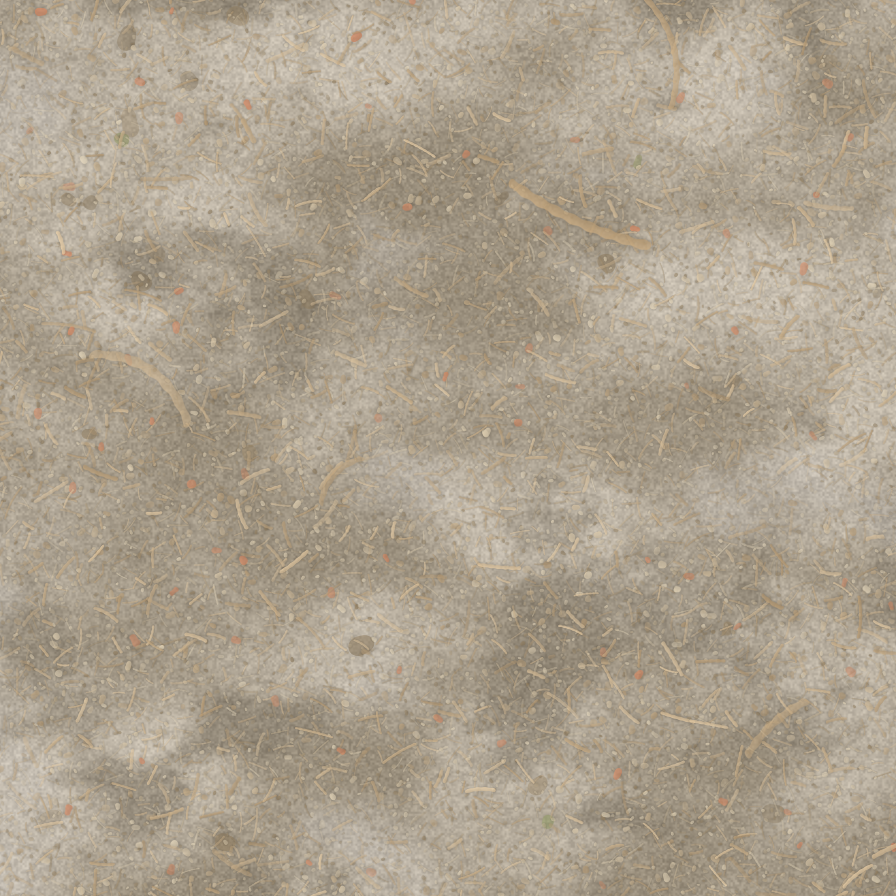
Write a WebGL 2 fragment shader that draws this texture.

```glsl
#version 300 es
precision highp float;
// Dusty, trodden earth strewn with straw, grit, twigs and brick chips.

#define PATCH_SCALE vec2(5.2, 7.6)
#define EARTH_DARK vec3(0.600, 0.557, 0.485)
#define EARTH_LIGHT vec3(0.780, 0.745, 0.688)
#define DUST vec3(0.805, 0.785, 0.760)
#define STRAW_PALE vec3(0.90, 0.80, 0.65)
#define STRAW_DARK vec3(0.69, 0.58, 0.43)
#define GRIT_PALE vec3(0.90, 0.845, 0.735)
#define GRIT_DARK vec3(0.61, 0.525, 0.395)
#define BRICK vec3(0.85, 0.54, 0.39)
#define GRAIN 0.17
#define SHADOW 0.09

uniform vec2 u_resolution;
out vec4 fragColor;

// Integer hash: three values in 0..1 for a cell and a seed
vec3 hash3(vec2 cell, int seed) {
  uvec3 v = uvec3(ivec3(ivec2(cell), seed)) * 1664525u + 1013904223u;
  v.x += v.y * v.z; v.y += v.z * v.x; v.z += v.x * v.y;
  v ^= v >> 16u;
  v.x += v.y * v.z; v.y += v.z * v.x; v.z += v.x * v.y;
  return vec3(v >> 8u) / 16777216.0;
}

float noise(vec2 p, int seed) {
  vec2 i = floor(p), f = fract(p);
  f = f * f * (3.0 - 2.0 * f);
  float low = mix(hash3(i, seed).x, hash3(i + vec2(1, 0), seed).x, f.x);
  float high = mix(hash3(i + vec2(0, 1), seed).x, hash3(i + vec2(1, 1), seed).x, f.x);
  return mix(low, high, f.y);
}

float fbm(vec2 p, int seed) {
  float sum = 0.0, amp = 0.5;
  for (int i = 0; i < 5; i++) {
    sum += amp * noise(p, seed + i);
    p = mat2(1.7, 1.0, -1.0, 1.7) * p + 3.7;
    amp *= 0.53;
  }
  return sum / 1.02;
}

// Scatters bent, rough-edged capsules that reach at most half a cell;
// halfSize is (length, width) in canvas units
vec3 strew(vec3 ground, vec2 p, float cells, float density, vec2 halfSize,
           float bend, vec3 pale, vec3 dark, float opacity, int seed) {
  vec2 q = p * cells, home = floor(q - 0.5);
  float soft = 0.7 * cells / u_resolution.y;
  for (int k = 0; k < 4; k++) {
    vec2 cell = home + vec2(k % 2, k / 2);
    vec3 place = hash3(cell, seed);
    vec2 d = q - cell - place.xy;
    if (place.z > density || dot(d, d) > 0.3) continue;
    vec3 look = hash3(cell, seed + 50);
    vec3 vary = fract(look * 61.0);
    float angle = look.x * 3.14159;
    vec2 size = halfSize * cells * vec2(mix(0.45, 1.3, look.y), mix(0.6, 1.25, vary.x));
    d = mat2(cos(angle), -sin(angle), sin(angle), cos(angle)) * d;
    d.y += bend * (look.z - 0.5) * (d.x * d.x / size.x - 0.3 * size.x);
    vec2 ripple = sin(d / size.y * vec2(1.5, 1.9) + place.xy * 40.0);
    float radius = size.y * (1.0 + 0.13 * (ripple.x + ripple.y));
    float dist = length(vec2(max(abs(d.x) - size.x, 0.0), d.y)) - radius;
    float cover = 1.0 - smoothstep(-soft, soft, dist);
    float strength = opacity * mix(0.5, 1.0, vary.z);
    ground *= 1.0 - SHADOW * strength * (1.0 - smoothstep(0.0, size.y + soft, dist));
    vec3 tint = mix(dark, pale, vary.y) * (1.0 + 0.06 * clamp(d.y / size.y, -1.0, 1.0));
    ground = mix(ground, tint, cover * strength);
  }
  return ground;
}

void main() {
  vec2 p = gl_FragCoord.xy / u_resolution.y;

  // Cloudy earth with dark damp stains and pale dust
  float tone = fbm(p * PATCH_SCALE, 1);
  float stain = smoothstep(0.55, 0.76, fbm(p * PATCH_SCALE * 1.3 + 9.0, 11));
  float dust = smoothstep(0.54, 0.78, fbm(p * PATCH_SCALE * 0.9 + 21.0, 21));
  vec3 color = mix(EARTH_DARK, EARTH_LIGHT, smoothstep(0.2, 0.74, tone));
  color = mix(color, EARTH_DARK * 0.88, 0.65 * stain);
  color = mix(color, DUST, 0.45 * dust);

  // Fine sandy grain
  float sand = 0.6 * noise(p * 420.0, 31) + 0.4 * noise(p * 230.0, 32) - 0.5;
  color += GRAIN * sand * vec3(1.0, 0.98, 0.92);
  float clear = 1.0 - 0.35 * dust;

  // Soft clods and moss
  color = strew(color, p, 12.0, 0.16, vec2(0.004, 0.008), 0.0, GRIT_DARK, GRIT_DARK * 0.8, 0.55 * clear, 101);
  color = strew(color, p, 9.0, 0.09, vec2(0.003, 0.005), 0.0, vec3(0.52, 0.59, 0.33), GRIT_DARK, 0.55, 102);

  // Fibres and grit
  color = strew(color, p, 42.0, 1.0, vec2(0.0085, 0.0010), 0.3, STRAW_PALE, STRAW_DARK, 0.54 * clear, 103);
  color = strew(color, p, 41.0, 1.0, vec2(0.0085, 0.0010), 0.3, GRIT_PALE, GRIT_DARK, 0.48 * clear, 104);
  color = strew(color, p, 110.0, 0.60, vec2(0.0008, 0.0017), 0.0, GRIT_PALE, GRIT_DARK * 0.88, 0.64 * clear, 105);
  color = strew(color, p, 48.0, 0.42, vec2(0.0017, 0.0029), 0.0, GRIT_PALE, STRAW_DARK, 0.68 * clear, 106);

  // Brick chips, straw and twigs
  color = strew(color, p, 15.0, 0.32, vec2(0.0024, 0.0037), 0.0, BRICK, BRICK * 0.94, 0.72 * clear, 107);
  color = strew(color, p, 30.0, 0.85, vec2(0.011, 0.0015), 0.25, STRAW_PALE, STRAW_DARK, 0.72 * clear, 108);
  color = strew(color, p, 21.0, 0.44, vec2(0.016, 0.0018), 0.25, STRAW_PALE, STRAW_DARK, 0.75 * clear, 109);
  color = strew(color, p, 9.0, 0.20, vec2(0.025, 0.0024), 0.2, STRAW_PALE, STRAW_DARK, 0.75 * clear, 110);
  color = strew(color, p, 3.0, 0.30, vec2(0.065, 0.0048), 0.7, STRAW_PALE * 0.94, STRAW_DARK * 1.1, 0.8, 111);

  fragColor = vec4(clamp(color, 0.0, 1.0), 1.0);
}
```
